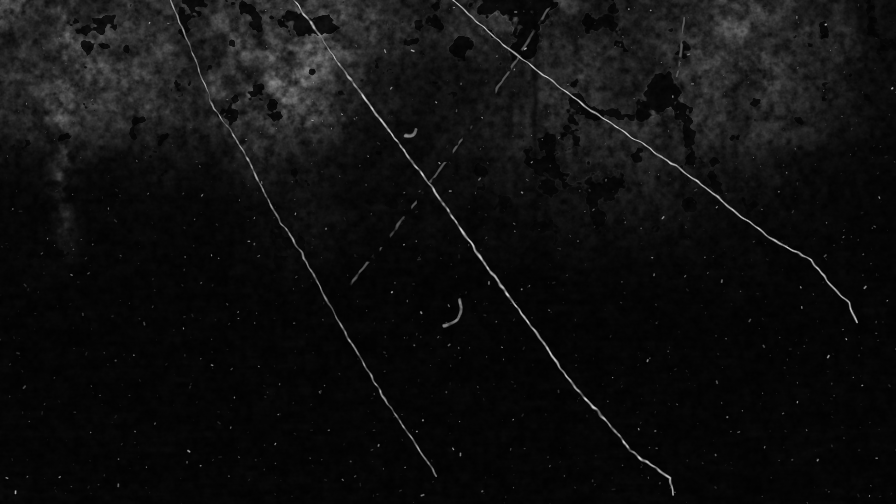
Write a WebGL 2 fragment shader that draws this texture.

```glsl
#version 300 es
precision highp float;
uniform vec2 u_resolution;
out vec4 fragColor;

float hash(vec2 p) {
  vec3 q = fract(p.xyx * 0.1031);
  q += dot(q, q.yzx + 33.33);
  return fract((q.x + q.y) * q.z);
}

float noise(vec2 p) {
  vec2 i = floor(p), f = fract(p);
  f = f * f * (3.0 - 2.0 * f);
  return mix(mix(hash(i), hash(i + vec2(1, 0)), f.x),
             mix(hash(i + vec2(0, 1)), hash(i + vec2(1, 1)), f.x), f.y);
}

float fbm(vec2 p, int octaves) {
  float sum = 0.0, amp = 0.5, total = 0.0;
  for (int i = 0; i < octaves; i++) {
    sum += amp * noise(p);
    total += amp;
    p = mat2(1.6, 1.2, -1.2, 1.6) * p + 7.3;
    amp *= 0.55;
  }
  return sum / total;
}

float segment(vec2 p, vec2 a, vec2 b) {
  vec2 ab = b - a;
  return length(p - a - ab * clamp(dot(p - a, ab) / dot(ab, ab), 0.0, 1.0));
}

float polyline(vec2 p, vec2 pts[9]) {
  float d = 9.0;
  for (int i = 0; i < 8; i++) d = min(d, segment(p, pts[i], pts[i + 1]));
  return d;
}

float curve(vec2 p, vec2 a, vec2 b, vec2 c) {
  float d = 9.0;
  vec2 last = a;
  for (int i = 1; i <= 10; i++) {
    float t = float(i) / 10.0;
    vec2 next = mix(mix(a, b, t), mix(b, c, t), t);
    d = min(d, segment(p, last, next));
    last = next;
  }
  return d;
}

float stroke(float d, float halfWidth) {
  float px = 1.0 / u_resolution.y;
  return 1.0 - smoothstep(halfWidth - px, halfWidth + px, d);
}

float blob(vec2 p, vec2 center, vec2 size) {
  vec2 q = (p - center) / size;
  return exp(-dot(q, q));
}

// Scattered dust: one stretched, rotated grain per occupied cell
float dust(vec2 p, float cells, float share, float size) {
  vec2 id = floor(p * cells);
  float angle = 6.283 * hash(id + 51.0);
  vec2 center = (id + 0.25 + 0.5 * vec2(hash(id + 3.0), hash(id + 17.0))) / cells;
  vec2 along = size * hash(id + 29.0) * vec2(cos(angle), sin(angle));
  float d = segment(p, center - along, center + along + 1e-5);
  float level = 0.12 + 0.6 * pow(hash(id + 71.0), 3.0);
  return step(hash(id + 91.0), share) * level * stroke(d, size * 0.6);
}

void main() {
  vec2 p = gl_FragCoord.xy / u_resolution.y;
  float cloud = fbm(p * 5.0 + 2.0, 5);
  float stain = smoothstep(0.3, 0.75, cloud);
  float grain = fbm(p * 85.0, 3);
  float mottle = fbm(p * 28.0 + 11.0, 4);

  // Worn wall, lit from above
  float light = smoothstep(0.4, 1.05, p.y + 0.2 * (cloud - 0.5));
  float tone = light * (0.06 + 0.1 * stain);
  float glow = blob(p, vec2(0.52, 0.87), vec2(0.2, 0.16))
             + 0.7 * blob(p, vec2(0.08, 1.0), vec2(0.2, 0.2))
             + 0.5 * blob(p, vec2(1.42, 0.95), vec2(0.28, 0.2));
  tone += 0.22 * glow * stain * smoothstep(0.25, 0.7, mottle);

  // Pale drip with broken edges
  float dripX = p.x - 0.125 - 0.03 * (noise(p * vec2(3.0, 13.0)) - 0.5);
  float drip = exp(-pow(dripX / 0.022, 2.0)) * smoothstep(0.42, 0.65, p.y);
  tone += 0.13 * drip * smoothstep(0.3, 0.65, mottle);

  // Peeled flakes with lighter rims, and a dark vertical crack
  float peelZone = blob(p, vec2(1.03, 0.98), vec2(0.16, 0.1))
                 + blob(p, vec2(1.32, 0.8), vec2(0.05, 0.04))
                 + 0.8 * blob(p, vec2(0.64, 0.94), vec2(0.08, 0.03))
                 + 0.55 * blob(p, vec2(1.18, 0.65), vec2(0.15, 0.08));
  float peel = fbm(p * 22.0 + 4.0, 4) + 0.32 * peelZone - 0.72;
  tone *= 1.0 - 0.88 * smoothstep(-0.01, 0.02, peel);
  tone += 0.07 * min(peelZone, 1.0) * exp(-pow((peel + 0.025) / 0.012, 2.0));
  float crackX = p.x - 1.06 - 0.012 * (noise(vec2(p.y * 30.0, 2.0)) - 0.5);
  tone *= 1.0 - 0.55 * exp(-pow(crackX / 0.006, 2.0)) * smoothstep(0.5, 0.8, p.y);
  tone *= 1.0 - 0.75 * smoothstep(1.5, 1.78, p.x);

  // Fine grain and faint brushed streaks
  float brushed = fbm(p * vec2(14.0, 110.0), 3);
  tone = (tone + 0.012 + 0.025 * mottle * brushed) * (0.2 + 1.6 * grain);

  // Dust and tiny fibres
  float specks = max(dust(p, 15.0, 0.45, 0.0025), dust(p + 0.37, 32.0, 0.22, 0.0016));
  specks = max(specks, dust(p + 5.1, 55.0, 0.12, 0.001));
  vec2 rough = p + 0.004 * (vec2(noise(p * 70.0), noise(p * 70.0 + 40.0)) - 0.5);
  float fibre = curve(rough, vec2(0.913, 0.405), vec2(0.925, 0.365), vec2(0.882, 0.353));
  fibre = min(fibre, curve(rough, vec2(0.825, 0.742), vec2(0.82, 0.727), vec2(0.805, 0.732)));
  tone = max(tone, max(specks, 0.42 * stroke(fibre, 0.003) * (0.5 + grain)));

  // Long scratches
  float left = polyline(rough, vec2[9](vec2(0.334, 1.01), vec2(0.377, 0.907), vec2(0.424, 0.785),
    vec2(0.475, 0.715), vec2(0.539, 0.588), vec2(0.606, 0.486), vec2(0.671, 0.363),
    vec2(0.764, 0.208), vec2(0.866, 0.056)));
  float middle = polyline(rough, vec2[9](vec2(0.578, 1.01), vec2(0.694, 0.843), vec2(0.856, 0.63),
    vec2(0.972, 0.463), vec2(1.134, 0.241), vec2(1.227, 0.137), vec2(1.25, 0.106),
    vec2(1.329, 0.051), vec2(1.336, 0.019)));
  float right = polyline(rough, vec2[9](vec2(0.888, 1.01), vec2(0.995, 0.914), vec2(1.157, 0.792),
    vec2(1.354, 0.662), vec2(1.528, 0.528), vec2(1.609, 0.484), vec2(1.655, 0.428),
    vec2(1.685, 0.398), vec2(1.699, 0.361)));
  float wear = 0.55 + 0.9 * noise(p * 130.0);
  tone = max(tone, 0.5 * wear * stroke(left, 0.0017));
  tone = max(tone, 0.6 * wear * stroke(middle, 0.002));
  tone = max(tone, 0.75 * (0.6 + 0.4 * wear) * stroke(right, 0.0015));

  // Broken, fainter scratches
  float faint = curve(rough, vec2(1.093, 0.988), vec2(0.888, 0.664), vec2(0.694, 0.435));
  faint = min(faint, curve(rough, vec2(1.357, 0.965), vec2(1.352, 0.9), vec2(1.343, 0.85)));
  float gaps = smoothstep(0.3, 0.65, noise(p * 95.0 + 9.0));
  tone = max(tone, 0.33 * gaps * stroke(faint, 0.0024));

  fragColor = vec4(vec3(clamp(tone, 0.0, 1.0)), 1.0);
}
```
